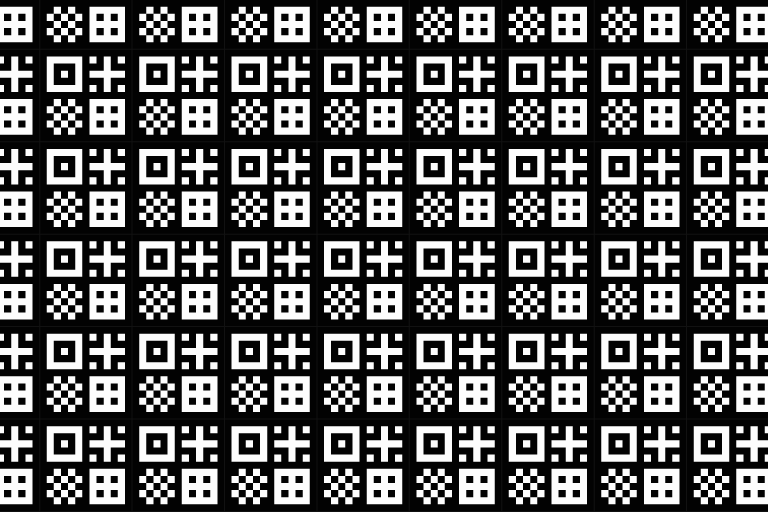
Give the GLSL for this pattern, as a Shadertoy shader.

```glsl
const float TILES_ACROSS = 8.31;
const vec2 TILE_OFFSET = vec2(0.429, 0.006);
const float UNITS_PER_TILE = 13.0;
const float SEAM_HALF_WIDTH = 0.0055;
const int SAMPLES = 4;

const vec3 BLACK = vec3(0.008);
const vec3 WHITE = vec3(0.992);
const vec3 SEAM = vec3(0.065);

// Motifs on a 5x5 grid; c is the block position counted from the centre.
bool nestedSquares(ivec2 c) {
    return max(abs(c.x), abs(c.y)) != 1;
}

bool crossWithCorners(ivec2 c) {
    return c.x * c.y == 0 || abs(c.x * c.y) == 4;
}

bool checker(ivec2 c) {
    return ((c.x + c.y) & 1) == 1;
}

bool fourHoles(ivec2 c) {
    return abs(c.x * c.y) != 1;
}

// Selects one of four motifs by quadrant, counted from the lower left.
bool motif(ivec2 quadrant, ivec2 c) {
    if (quadrant.y == 1) {
        return quadrant.x == 0 ? nestedSquares(c) : crossWithCorners(c);
    }
    return quadrant.x == 0 ? checker(c) : fourHoles(c);
}

// Four motifs with one-unit margins, inside a faint seam.
vec3 tileColor(vec2 tilePos) {
    vec2 local = fract(tilePos);
    ivec2 block = ivec2(floor(local * UNITS_PER_TILE));
    ivec2 quadrant = block / 6;
    ivec2 inner = block - quadrant * 6;
    bool inMargin = inner.x == 0 || inner.y == 0;
    if (!inMargin && motif(quadrant, inner - 3)) return WHITE;

    vec2 toBorder = min(local, 1.0 - local);
    float onSeam = step(min(toBorder.x, toBorder.y), SEAM_HALF_WIDTH);
    return mix(BLACK, SEAM, onSeam);
}

vec2 toTiles(vec2 pixel, float width) {
    return pixel / width * TILES_ACROSS - TILE_OFFSET;
}

void mainImage(out vec4 fragColor, in vec2 fragCoord) {
    // Average a grid of samples across the pixel for smooth edges.
    vec3 sum = vec3(0.0);
    for (int j = 0; j < SAMPLES; j++) {
        for (int i = 0; i < SAMPLES; i++) {
            vec2 jitter = (vec2(i, j) + 0.5) / float(SAMPLES) - 0.5;
            sum += tileColor(toTiles(fragCoord + jitter, iResolution.x));
        }
    }
    fragColor = vec4(sum / float(SAMPLES * SAMPLES), 1.0);
}
```
